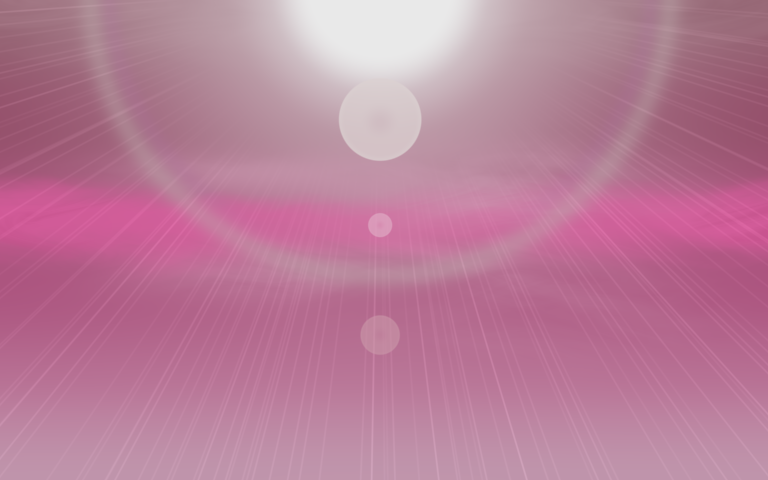
Write a Shadertoy shader that draws this background.

```glsl
// A hazy pink sky: a white sun at the top edge, a wide halo, a vivid cloud band
// and a column of lens discs. Clouds are layered, warped sines in stretched space;
// the halo, discs and fine rays come from distance and angle to the sun.

float hash(float n) {
    return fract(sin(n * 127.1) * 4375.85);
}

// Layered sines, each octave bent by the previous one; about 0 to 1
float clouds(vec2 p) {
    float sum = 0.5, amplitude = 0.3;
    for (int i = 0; i < 6; i++) {
        float k = float(i);
        p += 0.65 * sin(p.yx * 1.3 + vec2(1.7 * k, 2.9 + k));
        sum += amplitude * sin(p.x + k) * cos(p.y - 0.6 * k);
        p = mat2(1.5, 1.0, -1.0, 1.5) * p;
        amplitude *= 0.56;
    }
    return clamp(sum, 0.0, 1.0);
}

// Soft patch with an elliptical outline
float patchMask(vec2 p, vec2 center, vec2 radius) {
    vec2 q = (p - center) / radius;
    return exp(-dot(q, q));
}

vec3 skyGradient(float y) {
    vec3 c = mix(vec3(0.75, 0.58, 0.67), vec3(0.73, 0.47, 0.60), smoothstep(0.0, 0.22, y));
    c = mix(c, vec3(0.67, 0.32, 0.49), smoothstep(0.12, 0.43, y));
    c = mix(c, vec3(0.57, 0.29, 0.40), smoothstep(0.53, 0.74, y));
    return mix(c, vec3(0.55, 0.35, 0.41), smoothstep(0.74, 1.0, y));
}

// Thin random spokes; angle is zero straight below the sun
float lightRays(vec2 fromSun, float pixel) {
    float angle = atan(fromSun.x, -fromSun.y), d = length(fromSun), light = 0.0;
    for (int i = 0; i < 3; i++) {
        float count = 13.0 + 8.0 * float(i);
        float cell = floor(angle * count);
        float seed = hash(cell + 31.0 * float(i));
        float offset = fract(angle * count) - 0.2 - 0.6 * seed;
        float width = 0.0015 + pixel;
        float line = 1.0 - smoothstep(0.0, width, abs(offset) / count * d);
        light += line * step(0.35, hash(cell + 71.3)) * (0.4 + 0.6 * seed);
    }
    return light * smoothstep(0.35, 0.75, d);
}

// Translucent disc: dim middle, slightly brighter rim
vec3 lensDisc(vec3 color, vec2 p, vec2 center, float radius, vec3 tint, float alpha, float pixel) {
    float d = length(p - center);
    float inside = 1.0 - smoothstep(radius - pixel, radius + pixel, d);
    float shade = mix(0.72, 1.0, smoothstep(0.0, 0.5, d / radius));
    shade += 0.12 * smoothstep(0.85, 1.0, d / radius);
    return mix(color, tint, inside * alpha * shade);
}

void mainImage(out vec4 fragColor, in vec2 fragCoord) {
    float pixel = 1.0 / iResolution.y;
    vec2 p = (fragCoord - vec2(0.5 * iResolution.x, 0.0)) * pixel;
    vec2 sun = vec2(-0.008, 1.03);
    float d = length(p - sun);
    float side = smoothstep(0.1, 0.75, abs(p.x));

    float broad = clouds(p * vec2(3.2, 9.0) + vec2(1.4, 0.7));
    float fine = clouds(p * vec2(7.0, 26.0) + vec2(4.2, 2.1));

    // Sky, wisps along the top, and haze around the sun
    vec3 color = skyGradient(p.y);
    color = mix(color, vec3(0.70, 0.53, 0.58), 0.5 * fine * smoothstep(0.8, 1.0, p.y));
    color = mix(color, vec3(0.82, 0.76, 0.78), 0.95 * exp(-3.8 * d * d));

    // Vivid band, strongest toward both sides
    float y = p.y + 0.07 * (broad - 0.5) + 0.03 * (fine - 0.5);
    float band = smoothstep(0.42, 0.52, y) * (1.0 - smoothstep(0.55, 0.635, y));
    float density = mix(0.4 + 0.35 * broad, 0.72 + 0.2 * broad, side);
    color = mix(color, vec3(0.86, 0.36, 0.62), band * density);
    color = mix(color, vec3(0.70, 0.26, 0.47), 0.3 * band * side * smoothstep(0.5, 0.85, fine));

    // Pale veils over the band, beneath it and at the lower right
    float veil = 0.65 * patchMask(p, vec2(0.26, 0.60), vec2(0.32, 0.09));
    veil += 0.60 * patchMask(p, vec2(-0.02, 0.43), vec2(0.42, 0.055));
    veil += 0.40 * patchMask(p, vec2(-0.32, 0.64), vec2(0.28, 0.04));
    veil += 0.25 * patchMask(p, vec2(0.38, 0.33), vec2(0.32, 0.08));
    color = mix(color, vec3(0.82, 0.63, 0.72), veil * smoothstep(0.1, 0.8, 0.6 * broad + 0.4 * fine));

    // Halo: grey ring with a violet inner fringe
    float ring = exp(-pow((d - 0.605) / 0.027, 2.0));
    float fringe = exp(-pow((d - 0.565) / 0.02, 2.0));
    color = mix(color, vec3(0.73, 0.65, 0.66), 0.42 * ring);
    color = mix(color, vec3(0.69, 0.45, 0.64), 0.22 * fringe * smoothstep(0.15, 0.5, abs(p.x)));

    color += 0.045 * lightRays(p - sun, pixel) * vec3(0.9, 0.85, 0.9);

    // Sun core and its soft rim
    color = mix(color, vec3(0.86, 0.84, 0.85), 0.75 * (1.0 - smoothstep(0.14, 0.33, d)));
    color = mix(color, vec3(0.915), 1.0 - smoothstep(0.14, 0.235, d));

    // Lens discs hanging below the sun
    color = lensDisc(color, p, vec2(sun.x, 0.751), 0.086, vec3(0.86, 0.82, 0.82), 0.75, pixel);
    color = lensDisc(color, p, vec2(sun.x, 0.531), 0.025, vec3(0.89, 0.72, 0.80), 0.55, pixel);
    color = lensDisc(color, p, vec2(sun.x, 0.302), 0.041, vec3(0.80, 0.61, 0.67), 0.55, pixel);

    fragColor = vec4(color, 1.0);
}
```
